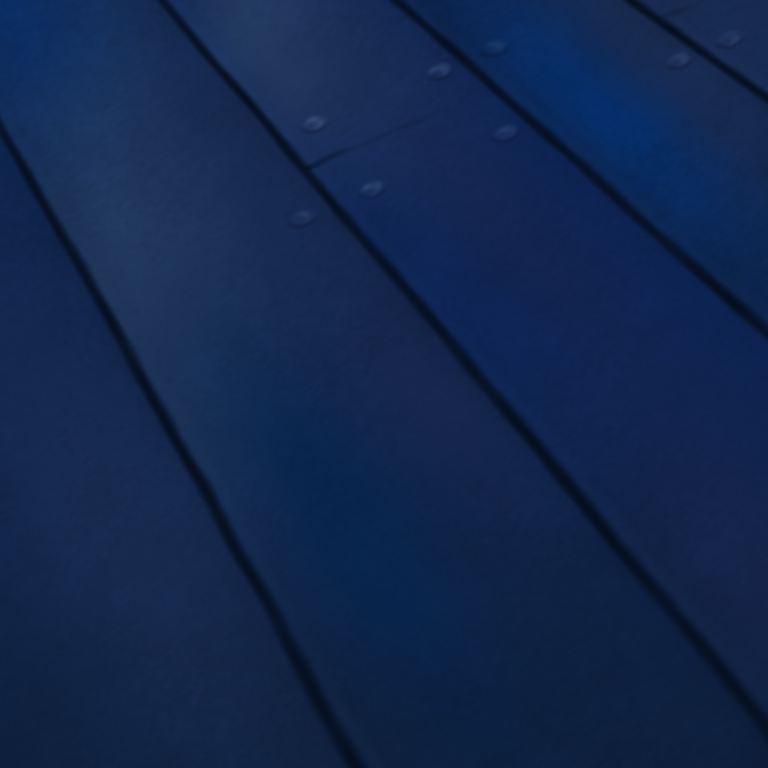
Write a three.js fragment shader that draws this texture.

```glsl
varying vec2 vUv;

// Plank layout: seam k crosses the top edge at TOP.x + k * TOP.y and leans by LEAN.x + k * LEAN.y
const vec2 TOP = vec2(-0.095, 0.305);
const vec2 LEAN = vec2(0.558, 0.272);
const float BOW = 0.024;
const float WOBBLE = 0.010;
const vec2 SEAM_HALF_WIDTH = vec2(0.0070, 0.0130); // far, near
const float GRAIN = 0.085;
const float MOTTLE = 0.14;

// Cross rows: lines of constant depth + ROW_TILT * x
const float ROW_TILT = 0.42;
const float JOINT_ROW = 0.386;
const vec2 RIVET_ROWS = vec2(0.449, 0.332);
const vec2 RIVET_SIDES = vec2(0.175, 0.850);
const vec2 RIVET_RADIUS = vec2(0.0165, 0.0110);

const vec3 NAVY = vec3(0.052, 0.138, 0.292);
const vec3 NIGHT = vec3(0.052, 0.122, 0.238);
const vec3 SLATE = vec3(0.102, 0.172, 0.315);
const vec3 SHEEN = vec3(0.160, 0.250, 0.390);
const vec3 AZURE = vec3(0.015, 0.185, 0.430);
const vec3 DEEP = vec3(0.020, 0.140, 0.300);
const vec3 ROYAL = vec3(0.052, 0.145, 0.345);
const vec3 VIOLET = vec3(0.100, 0.145, 0.295);
const vec3 GAP = vec3(0.018, 0.055, 0.120);
const vec3 GLINT = vec3(0.310, 0.410, 0.570);

float hash(vec2 p) {
  p = fract(p * vec2(0.1031, 0.1137));
  p += dot(p, p.yx + 33.33);
  return fract((p.x + p.y) * p.x * 17.0);
}

float noise(vec2 p) {
  vec2 i = floor(p), f = fract(p);
  f = f * f * (3.0 - 2.0 * f);
  return mix(mix(hash(i), hash(i + vec2(1, 0)), f.x),
             mix(hash(i + vec2(0, 1)), hash(i + vec2(1, 1)), f.x), f.y);
}

float fbm(vec2 p) {
  float sum = 0.0, amp = 0.5;
  for (int i = 0; i < 4; i++) {
    sum += amp * noise(p);
    p = mat2(0.8, 0.6, -0.6, 0.8) * p * 2.03 + 7.1;
    amp *= 0.5;
  }
  return sum;
}

// Soft elongated reflection; size is (along, across) for a given angle
float glow(vec2 p, vec2 center, vec2 size, float angle) {
  vec2 q = p - center;
  float c = cos(angle), s = sin(angle);
  q = vec2(c * q.x + s * q.y, c * q.y - s * q.x) / size;
  return exp(-dot(q, q));
}

float onPlank(float id, float k) {
  return 1.0 - step(0.5, abs(id - k));
}

// Screen position of plank coordinate k on a cross row
vec2 rowPoint(float k, float row) {
  float a = TOP.x + k * TOP.y + 0.006, b = LEAN.x + k * LEAN.y;
  float x = (a + b * row) / (1.0 + ROW_TILT * b);
  return vec2(x, 1.0 - row + ROW_TILT * x);
}

vec3 paint(vec2 p, float id) {
  vec2 q = p + 0.04 * (vec2(fbm(p * 6.0), fbm(p * 6.0 + 31.0)) - 0.47);
  vec3 col = mix(NAVY, NIGHT, smoothstep(0.50, 0.0, p.y));
  float p0 = onPlank(id, 0.0), p1 = onPlank(id, 1.0), p2 = onPlank(id, 2.0);
  col = mix(col, ROYAL, 0.80 * p1 * smoothstep(0.25, 0.6, p.y));
  col = mix(col, SLATE, 0.80 * onPlank(id, -1.0) * glow(q, vec2(0.16, 0.32), vec2(0.42, 0.18), -1.05));
  col = mix(col, SLATE, 0.75 * p0 * glow(q, vec2(0.24, 0.78), vec2(0.50, 0.30), -1.0));
  col = mix(col, SHEEN, 0.70 * p0 * glow(q, vec2(0.19, 0.66), vec2(0.34, 0.11), -1.2));
  col = mix(col, DEEP, 0.80 * p0 * glow(q, vec2(0.45, 0.32), vec2(0.28, 0.09), -0.95));
  col = mix(col, VIOLET, 0.55 * p0 * glow(q, vec2(0.57, 0.48), vec2(0.22, 0.07), -0.9));
  col = mix(col, SHEEN, 0.85 * p1 * glow(q, vec2(0.36, 0.95), vec2(0.18, 0.11), -0.9));
  col = mix(col, SLATE, 0.60 * p1 * glow(q, vec2(0.50, 0.90), vec2(0.16, 0.10), -0.8));
  col = mix(col, VIOLET, 0.50 * p1 * glow(q, vec2(0.66, 0.71), vec2(0.20, 0.06), -0.8));
  col = mix(col, VIOLET, 0.60 * p1 * glow(q, vec2(0.95, 0.30), vec2(0.25, 0.12), -0.9));
  col = mix(col, SLATE, 0.95 * p2 * glow(q, vec2(0.86, 0.92), vec2(0.30, 0.09), -0.75));
  col = mix(col, AZURE, 0.85 * p2 * glow(q, vec2(0.79, 0.845), vec2(0.23, 0.06), -0.75));
  col = mix(col, SLATE, 0.80 * onPlank(id, 3.0));
  return mix(col, AZURE, 0.65 * glow(q, vec2(0.0, 1.0), vec2(0.18, 0.13), -1.0));
}

void main() {
  float depth = 1.0 - vUv.y;
  float spacing = TOP.y + LEAN.y * depth;
  float plank = (vUv.x - TOP.x - LEAN.x * depth - BOW * depth * vUv.y) / spacing;
  plank += WOBBLE * (noise(vec2(depth * 14.0, floor(plank + 0.5) * 5.0)) - 0.5);
  float id = floor(plank), across = fract(plank);
  float row = depth + ROW_TILT * vUv.x;

  // Painted boards with mottling and patchy fine grain
  vec3 col = paint(vUv, id);
  vec2 slant = mat2(0.8, -0.6, 0.6, 0.8) * vUv;
  float grain = 0.6 * noise(slant * vec2(100.0, 170.0)) + 0.4 * noise(slant * vec2(190.0, 260.0) + 9.0) - 0.5;
  col *= 1.0 + MOTTLE * (fbm(vUv * 14.0) - 0.47) + GRAIN * grain * (0.5 + noise(vUv * 9.0));

  // End joints on alternate boards, broken and fading along their length
  float joint = 1.0 - smoothstep(0.0, 0.007, abs(row - JOINT_ROW + 0.003 * (noise(vUv * 60.0) - 0.5)));
  joint *= mod(id, 2.0) * step(0.0, id) * mix(0.70, 0.16, smoothstep(0.05, 0.3, across));
  joint *= (1.0 - smoothstep(0.5, 0.9, across)) * mix(0.5, 1.0, noise(vUv * 45.0));
  col = mix(col, GAP, joint * mix(1.0, 0.4, step(2.0, id)));

  // Rivets: worn domes seen as a soft glint; even boards lose half of theirs
  for (int i = 0; i < 16; i++) {
    float n = float(i), k = floor(n / 4.0), side = mod(n, 2.0), line = mod(floor(n / 2.0), 2.0);
    float kept = max(mod(k, 2.0), abs(side - line)) * max(1.0 - line, step(0.5, k));
    vec2 c = rowPoint(k + mix(RIVET_SIDES.x, RIVET_SIDES.y, side), mix(RIVET_ROWS.x, RIVET_ROWS.y, line));
    vec2 e = vUv - c;
    e = vec2(e.x, e.y - 0.2 * e.x) / RIVET_RADIUS;
    float r = length(e), dome = 1.0 - smoothstep(0.40, 1.15, r);
    float crescent = dome * smoothstep(0.15, 0.80, length(e - vec2(-0.30, -0.35)));
    float shine = mix(0.14, 0.24, hash(vec2(n + 3.0, 8.0)));
    shine += onPlank(k, 1.0) * mix(0.10, 0.24, (1.0 - line) * (1.0 - side));
    float rim = smoothstep(0.5, 0.95, r) * (1.0 - smoothstep(0.95, 1.5, r));
    col = mix(col, GAP, 0.25 * kept * rim * smoothstep(0.1, -0.9, e.y));
    col = mix(col, GLINT, kept * shine * (0.45 * dome + 1.0 * crescent) * (0.35 + 0.9 * noise(e * 1.6 + n * 3.7)));
  }

  // Dark seams with soft shoulders, uneven depth and a faint lit lip
  float slope = LEAN.x + LEAN.y * plank;
  float seam = (across - step(0.5, across)) * spacing / sqrt(1.0 + slope * slope);
  float width = mix(SEAM_HALF_WIDTH.x, SEAM_HALF_WIDTH.y, depth) * (0.88 + 0.28 * noise(vUv * 35.0));
  float dist = abs(seam);
  col += 0.014 * vec3(0.6, 0.9, 1.2) * smoothstep(0.8, 1.5, seam / width) * (1.0 - smoothstep(1.5, 3.2, seam / width));
  col *= 1.0 - 0.12 * exp(-dist / (1.6 * width));
  float core = 1.0 - smoothstep(0.1 * width, 1.25 * width, dist);
  col = mix(col, GAP, core * mix(0.72, 1.0, noise(vUv * 22.0)));

  gl_FragColor = vec4(col, 1.0);
}
```
